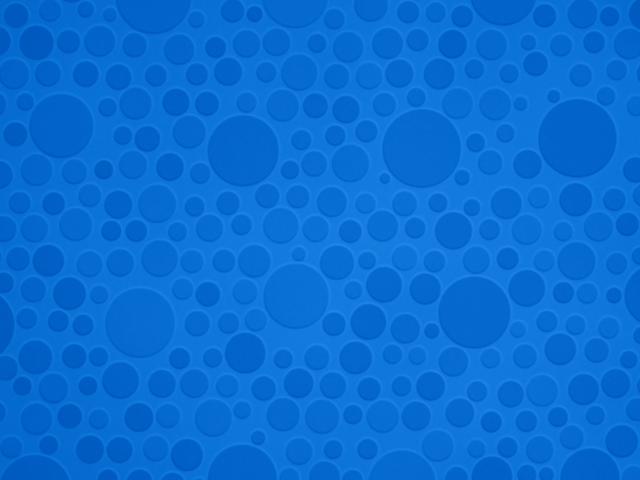
This texture is drawn by a Shadertoy shader. Its source:

```glsl
// Blue embossed sheet: round flat studs of many sizes packed on a lighter ground.
// A sparse lattice holds the big studs; a small window of jittered studs is evened
// out once, then each stud near the point grows until it nearly meets a neighbour.

const int WINDOW = 7;
const float GAP = 0.008;
const vec2 SPACING = vec2(0.073, 0.065);
const vec2 BIG_SPACING = vec2(0.37, 0.35);

vec3 bigs[4];                  // centre and radius
vec3 studs[WINDOW * WINDOW];   // centre and wanted radius; zero radius means none

vec3 hash3(vec2 p) {
    vec3 q = fract(p.xyx * vec3(0.1031, 0.1030, 0.0973) + 0.37);
    q += dot(q, q.yxz + 33.33);
    return fract((q.xxy + q.yzz) * q.zyx);
}

float valueNoise(vec2 p) {
    vec2 i = floor(p), f = fract(p);
    f = f * f * (3.0 - 2.0 * f);
    return mix(mix(hash3(i).x, hash3(i + vec2(1, 0)).x, f.x),
               mix(hash3(i + vec2(0, 1)).x, hash3(i + vec2(1, 1)).x, f.x), f.y);
}

// The four big studs around p
void placeBigs(vec2 p) {
    for (int k = 0; k < 4; k++) {
        float row = floor(p.y / BIG_SPACING.y) + float(k / 2);
        float offset = 0.5 * mod(row, 2.0) + 0.25;
        vec2 cell = vec2(floor(p.x / BIG_SPACING.x - offset) + float(k % 2), row);
        vec3 h = hash3(cell + 71.0);
        vec2 centre = (cell + vec2(offset, 0.0)) * BIG_SPACING + 0.10 * (h.xy - 0.5);
        bigs[k] = vec3(centre, mix(0.061, 0.082, h.z));
    }
}

// Jittered small stud, nudged off any big one and dropped if well inside it
vec3 seedStud(vec2 cell) {
    vec3 h = hash3(cell + 200.0);
    vec2 p = (cell + vec2(0.5 * mod(cell.y, 2.0), 0.0)) * SPACING + 0.022 * (h.xy - 0.5);
    float radius = mix(0.019, 0.046, h.z * sqrt(h.z));
    for (int k = 0; k < 4; k++) {
        vec2 away = p - bigs[k].xy;
        float reach = bigs[k].z + radius + GAP;
        float distSquared = dot(away, away);
        if (distSquared < reach * reach) {
            float dist = sqrt(distSquared) + 1e-5;
            if (dist < bigs[k].z - 0.008) radius = 0.0;
            p += away / dist * min(0.032, reach - dist);
        }
    }
    return vec3(p, radius);
}

// One step of springs between neighbours; results shift one place to run in place
void spreadStuds() {
    for (int y = 1; y < WINDOW - 1; y++)
    for (int x = 1; x < WINDOW - 1; x++) {
        vec3 stud = studs[y * WINDOW + x];
        vec2 move = vec2(0.0);
        if (stud.z > 0.0)
        for (int k = 0; k < 9; k++) {
            vec3 other = studs[(y + k / 3 - 1) * WINDOW + x + k % 3 - 1];
            vec2 away = stud.xy - other.xy;
            float sum = stud.z + other.z;
            float dist = length(away) + 1e-5;
            float pull = other.z > 0.0 && dist < 0.095 ? -0.010 : 0.0;
            move += away / dist * max(pull, sum + GAP - dist) * other.z / sum;
        }
        stud.xy += move * min(1.0, 0.016 / (length(move) + 1e-5));
        studs[(y - 1) * WINDOW + x - 1] = stud;
    }
}

// Largest radius that leaves a gap to every neighbour
float fitRadius(int x, int y) {
    vec3 stud = studs[y * WINDOW + x];
    float radius = min(1.35 * stud.z, 0.052);
    for (int k = 0; k < 4; k++)
        radius = min(radius, length(stud.xy - bigs[k].xy) - bigs[k].z - 0.8 * GAP);
    for (int k = 0; k < 9; k++) {
        vec3 other = studs[(y + k / 3 - 1) * WINDOW + x + k % 3 - 1];
        if (k == 4 || other.z == 0.0) continue;
        float room = length(stud.xy - other.xy) - 0.8 * GAP;
        radius = min(radius, room * stud.z / (stud.z + other.z));
    }
    return radius;
}

void mainImage(out vec4 fragColor, in vec2 fragCoord) {
    vec2 uv = fragCoord / iResolution.xy;
    vec2 p = fragCoord / iResolution.y;
    placeBigs(p);

    // Signed distance to the nearest big stud, direction from its centre, own shade
    float dist = 9.0, shade = 0.0;
    vec2 toPoint = vec2(0.0);
    for (int k = 0; k < 4; k++) {
        vec2 offset = p - bigs[k].xy;
        float d = length(offset) - bigs[k].z;
        if (d < dist) {
            dist = d;
            toPoint = offset;
            shade = fract(bigs[k].z * 900.0);
        }
    }

    // Small studs matter only outside the big ones
    if (dist > -0.004) {
        vec2 home = floor(p / SPACING + vec2(0.25, 0.5));
        for (int y = 0; y < WINDOW; y++)
        for (int x = 0; x < WINDOW; x++)
            studs[y * WINDOW + x] = seedStud(home + vec2(x, y) - 3.0);
        spreadStuds();
        for (int y = 1; y < 4; y++)
        for (int x = 1; x < 4; x++) {
            vec3 stud = studs[y * WINDOW + x];
            vec2 offset = p - stud.xy;
            float d = length(offset);
            if (stud.z == 0.0 || d - min(1.35 * stud.z, 0.052) > min(dist, 0.012)) continue;
            float radius = fitRadius(x, y);
            if (radius > 0.010 && d - radius < dist) {
                dist = d - radius;
                toPoint = offset;
                shade = hash3(home + vec2(x, y) + 37.0).y;
            }
        }
    }

    // Flat faces, lighter ground, lit upper rims and shaded lower rims
    float lit = dot(toPoint / (length(toPoint) + 1e-5), vec2(0.3, 0.95));
    float tone = mix(0.57 + 0.30 * (shade - 0.5), 0.92, smoothstep(-0.0025, 0.0025, dist));
    float rim = (dist - 0.003) / 0.003, crease = (dist + 0.001) / 0.0025;
    tone += exp(-rim * rim) * (0.12 + 0.13 * lit);
    tone -= exp(-crease * crease) * 0.30 * max(0.0, 0.2 - lit);

    // Uneven light, smudges and fine grain
    vec2 fromLight = (uv - vec2(0.6, 0.45)) * vec2(1.0, 0.8);
    tone -= 1.1 * dot(fromLight, fromLight);
    tone += 0.14 * (valueNoise(p * 6.0) - 0.5) + 0.07 * (valueNoise(p * 190.0) - 0.5);

    // Deep to light blue; red rises only in the light tones
    tone = clamp(tone, 0.0, 1.25);
    vec3 color = vec3(0.09 * tone * tone, 0.35 + 0.14 * tone, 0.75 + 0.13 * tone);
    fragColor = vec4(clamp(color, 0.0, 1.0), 1.0);
}
```
